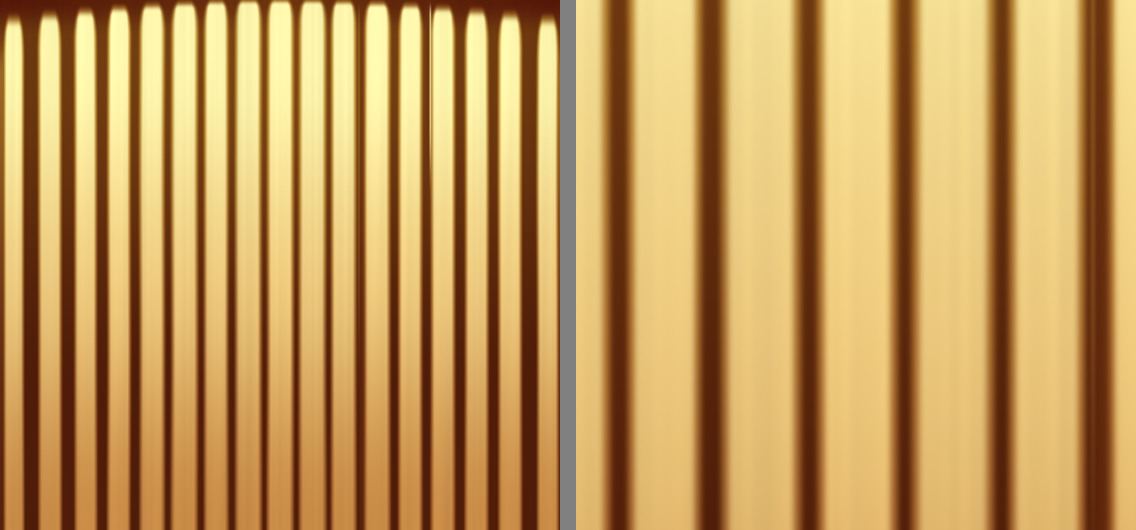
Left: the whole. Right: its middle third, enlarged.
This pattern is drawn by a WebGL 1 fragment shader. Its source:

```glsl
precision highp float;

uniform vec2 u_resolution;

// Layout, in fractions of the canvas width (x) and height (y)
const float SIDE_FOLDS = 8.0;      // folds on each side of the middle one
const float CENTER_X = 0.501;
const float SPACING = 0.0568;
const float SPREAD = 0.00004;      // cubic widening toward the sides
const float JITTER = 0.004;
const float CORE_WIDTH = 0.0135;   // half width of the lit ridge
const float OUTER_WIDTH = 0.0285;  // half width where the groove begins
const float SIDE_NARROWING = 0.17;
const float CAP_LENGTH = 0.05;
const float CAP_DROP = 0.025;
const float STREAK_AMOUNT = 0.035;

// Colours, from the top of the cloth to its hem
const vec3 FOLD_TOP = vec3(1.00, 0.97, 0.68);
const vec3 FOLD_MIDDLE = vec3(0.94, 0.81, 0.51);
const vec3 FOLD_HEM = vec3(0.79, 0.55, 0.28);
const vec3 FLANK_TOP = vec3(0.72, 0.53, 0.19);
const vec3 FLANK_HEM = vec3(0.59, 0.34, 0.15);
const vec3 GROOVE_TOP = vec3(0.48, 0.27, 0.07);
const vec3 GROOVE_HEM = vec3(0.31, 0.11, 0.03);
const vec3 RAIL_SHADE = vec3(0.33, 0.09, 0.03);
const vec3 CREASE_SHADE = vec3(0.42, 0.18, 0.06);

float hash(float n) {
  n = fract(n * 0.1031);
  n *= n + 33.33;
  return fract(n * (n + n));
}

float noise(float x) {
  float cell = floor(x);
  float f = fract(x);
  return mix(hash(cell), hash(cell + 1.0), f * f * (3.0 - 2.0 * f));
}

// Light on one rounded fold; index runs from -SIDE_FOLDS to SIDE_FOLDS
float foldLight(float x, float depth, float index) {
  float side = index * index / (SIDE_FOLDS * SIDE_FOLDS);
  float seed = index + 31.0;
  float center = CENTER_X + SPACING * index + SPREAD * index * index * index;
  center += JITTER * (hash(seed) - 0.5);
  center += 0.0015 * (noise(depth * 3.0 + seed * 7.0) - 0.5);

  // Rounded upper end, longer and lower toward the sides
  float start = CAP_DROP * side - 0.01;
  float rise = clamp((depth - start) / (CAP_LENGTH * (1.0 + side)), 0.0, 1.0);
  float cap = mix(0.3, 1.0, sqrt(rise * (2.0 - rise)));

  float width = (1.0 - SIDE_NARROWING * side) * mix(0.94, 1.06, hash(seed + 50.0));
  float d = abs(x - center) / (cap * width);
  return (1.0 - smoothstep(CORE_WIDTH, OUTER_WIDTH, d)) * smoothstep(0.0, 0.45, rise);
}

// Thin vertical line that fades out at the given depth
float crease(float x, float depth, float center, float halfWidth, float reach) {
  float line = 1.0 - smoothstep(0.0, halfWidth, abs(x - center));
  return line * smoothstep(0.0, 0.03, depth) * (1.0 - smoothstep(reach * 0.6, reach, depth));
}

void main() {
  vec2 uv = gl_FragCoord.xy / u_resolution;
  float x = uv.x;
  float depth = 1.0 - uv.y;
  float edge = abs(x - 0.5) * 2.0;

  // Folds
  float light = 0.0;
  for (float i = -SIDE_FOLDS; i <= SIDE_FOLDS; i += 1.0) {
    light = max(light, foldLight(x, depth, i));
  }
  float edgeGlow = smoothstep(0.96, 0.99, edge) * smoothstep(0.03, 0.15, depth);
  light = max(light, 0.32 * edgeGlow * (1.0 - 0.7 * depth));

  // Vertical shading
  vec3 fold = mix(FOLD_TOP, FOLD_MIDDLE, smoothstep(0.1, 0.55, depth));
  fold = mix(fold, FOLD_HEM, smoothstep(0.45, 1.0, depth));
  vec3 flank = mix(FLANK_TOP, FLANK_HEM, smoothstep(0.1, 0.8, depth));
  vec3 groove = mix(GROOVE_TOP, GROOVE_HEM, smoothstep(0.1, 0.75, depth));
  groove = mix(groove, GROOVE_HEM, 0.35 * edge);
  float railShade = (1.0 - smoothstep(0.0, 0.07, depth)) * mix(0.35, 1.0, edge);
  groove = mix(groove, RAIL_SHADE, railShade);
  flank = mix(flank, RAIL_SHADE, 0.6 * railShade);

  vec3 color = mix(groove, flank, smoothstep(0.0, 0.5, light));
  color = mix(color, fold, smoothstep(0.35, 1.0, light));

  // Pinched creases and faint streaks in the cloth
  color = mix(color, CREASE_SHADE, 0.8 * crease(x, depth, 0.764, 0.005, 0.5));
  color = mix(color, fold, 0.75 * crease(x, depth, 0.7685, 0.003, 0.38));
  color = mix(color, CREASE_SHADE, 0.45 * crease(x, depth, 0.647, 0.008, 1.3));
  color = mix(color, flank, 0.4 * crease(x, depth, 0.641, 0.003, 0.8));
  float streak = noise(x * 170.0) + noise(x * 75.0 + depth * 2.0 + 400.0) - 1.0;
  color *= 1.0 + STREAK_AMOUNT * streak;

  gl_FragColor = vec4(clamp(color, 0.0, 1.0), 1.0);
}
```
